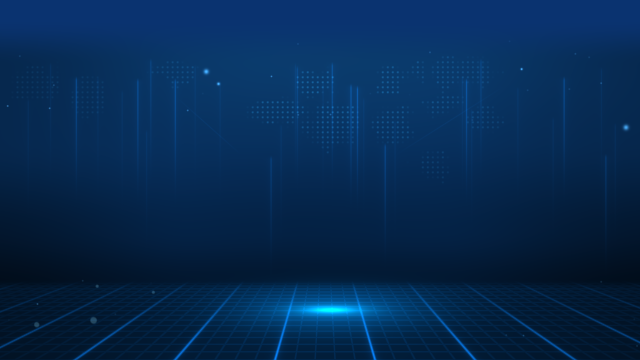
Give the GLSL for this background, as a WebGL 2 fragment shader.

```glsl
#version 300 es
precision highp float;
// A dark blue technology backdrop: a hazy gradient wall with dotted land shapes,
// hanging light beams and drifting specks, above a glowing perspective floor grid.
// Positions are in canvas heights: x runs 0..1.78, y runs 0..1 from the lower left.
uniform vec2 u_resolution;
out vec4 outColor;

const vec3 DEEP = vec3(0.008, 0.085, 0.175);
const vec3 DARK = vec3(0.016, 0.130, 0.265);
const vec3 MID = vec3(0.027, 0.180, 0.355);
const vec3 HAZE = vec3(0.042, 0.235, 0.430);
const vec3 TOP = vec3(0.040, 0.200, 0.440);
const vec3 BEAM = vec3(0.020, 0.370, 0.720);
const vec3 CYAN = vec3(0.000, 0.780, 1.000);
const float HORIZON = 0.215;
const vec2 VANISH = vec2(0.903, 0.48);

// Beams: x, top, strength
const vec3 BEAMS[14] = vec3[14](
  vec3(0.212, 0.78, 0.6), vec3(0.383, 0.775, 0.6), vec3(0.419, 0.83, 0.35), vec3(0.487, 0.775, 0.6),
  vec3(0.753, 0.56, 0.4), vec3(0.826, 0.81, 0.35), vec3(0.923, 0.82, 0.55), vec3(0.975, 0.76, 0.65),
  vec3(0.993, 0.755, 0.65), vec3(1.070, 0.595, 0.5), vec3(1.296, 0.775, 0.6), vec3(1.336, 0.83, 0.35),
  vec3(1.567, 0.78, 0.6), vec3(1.683, 0.565, 0.4));

// Land patches: centre x, centre y, half width, half height
const vec4 LAND[12] = vec4[12](
  vec4(0.10, 0.77, 0.07, 0.05), vec4(0.25, 0.73, 0.05, 0.06), vec4(0.49, 0.80, 0.06, 0.04),
  vec4(0.88, 0.77, 0.06, 0.04), vec4(0.77, 0.69, 0.08, 0.04), vec4(0.92, 0.65, 0.08, 0.06),
  vec4(1.08, 0.77, 0.04, 0.04), vec4(1.09, 0.65, 0.06, 0.05), vec4(1.27, 0.80, 0.12, 0.04),
  vec4(1.23, 0.71, 0.06, 0.03), vec4(1.34, 0.67, 0.05, 0.04), vec4(1.20, 0.54, 0.05, 0.04));

// Orbs: x, y, radius
const vec3 ORBS[8] = vec3[8](
  vec3(0.573, 0.801, 0.0065), vec3(0.607, 0.767, 0.004), vec3(1.739, 0.646, 0.007), vec3(1.449, 0.808, 0.003),
  vec3(0.102, 0.098, 0.007), vec3(0.260, 0.110, 0.009), vec3(0.270, 0.205, 0.004), vec3(0.426, 0.188, 0.004));

vec2 hash2(vec2 p) {
  vec3 q = fract(p.xyx * vec3(0.1031, 0.1030, 0.0973));
  q += dot(q, q.yzx + 33.33);
  return fract((q.xx + q.yz) * q.zy);
}

float gradientNoise(vec2 p) {
  vec2 i = floor(p), f = fract(p), s = f * f * (3.0 - 2.0 * f), o = vec2(0.0, 1.0);
  float a = dot(hash2(i) * 2.0 - 1.0, f);
  float b = dot(hash2(i + o.yx) * 2.0 - 1.0, f - o.yx);
  float c = dot(hash2(i + o.xy) * 2.0 - 1.0, f - o.xy);
  float d = dot(hash2(i + o.yy) * 2.0 - 1.0, f - o.yy);
  return mix(mix(a, b, s.x), mix(c, d, s.x), s.y);
}

float gauss(vec2 p, vec2 size) { p /= size; return exp(-dot(p, p)); }
float disc(float d, float r, float px) { return 1.0 - smoothstep(r - px, r + px, d); }
float gridDistance(float c) { return abs(fract(c - 0.5) - 0.5); }
float gridLine(float c, float width) { return 1.0 - smoothstep(0.0, width + 1.2 * fwidth(c), gridDistance(c)); }

float segment(vec2 p, vec2 a, vec2 b, float px) {
  float t = clamp(dot(p - a, b - a) / dot(b - a, b - a), 0.0, 1.0);
  return disc(length(p - mix(a, b, t)), 0.001, px) * sin(t * 3.1416);
}

vec3 wall(vec2 p) {
  vec3 c = mix(DEEP, DARK, smoothstep(0.20, 0.36, p.y));
  c = mix(c, MID, smoothstep(0.32, 0.62, p.y));
  c = mix(c, HAZE, smoothstep(0.50, 0.84, p.y) * exp(-pow((p.x - 0.92) / 0.65, 2.0)));
  float side = smoothstep(0.35, 0.95, abs(p.x - 0.889));
  c *= 1.0 - side * mix(0.42, 0.16, smoothstep(0.2, 0.6, p.y));
  c *= 1.0 + 0.06 * gradientNoise(p * 3.0);
  return mix(c, TOP, smoothstep(0.82, 0.95, p.y));
}

float landDots(vec2 p, float px) {
  const float PITCH = 0.0139;
  vec2 cell = (floor(p / PITCH) + 0.5) * PITCH;
  float land = 0.0;
  for (int i = 0; i < 12; i++) {
    float r = length((cell - LAND[i].xy) / LAND[i].zw) + 0.9 * gradientNoise(cell * 28.0);
    land = max(land, 1.0 - smoothstep(0.7, 1.1, r));
  }
  return land * disc(length(p - cell), 0.0024, px) * (0.3 + 0.7 * gauss(cell - vec2(0.92, 0.74), vec2(0.4, 0.2)));
}

float beam(vec2 p, float x, float top, float width, float px) {
  float fade = smoothstep(top - 0.36, top, p.y) * (1.0 - smoothstep(top - 0.005, top + 0.01, p.y));
  float d = abs(p.x - x);
  return fade * (disc(d, width, px) + 0.25 * exp(-d / 0.008));
}

float specks(vec2 p, float px) {
  vec2 id = floor(p / 0.09), h = hash2(id + 7.0);
  float d = length(p - (id + 0.15 + 0.7 * h) * 0.09);
  return disc(d, 0.0018, px) * step(0.62, hash2(id + 31.0).x) * h.y;
}

vec3 floorColor(vec2 p) {
  float depth = VANISH.y / (VANISH.y - min(p.y, 0.25));
  float lane = (p.x - VANISH.x) / 0.278 * depth + 0.5;
  float near = 1.0 - smoothstep(0.0, HORIZON, p.y);
  float spread = exp(-pow((p.x - 0.91) / 0.8, 2.0));
  vec3 c = mix(vec3(0.006, 0.055, 0.11), vec3(0.006, 0.115, 0.225), spread);
  float fine = max(gridLine(lane * 5.0, 0.01), gridLine(depth / 0.05, 0.02));
  c += BEAM * fine * 0.13 * (0.3 + 0.7 * spread);
  float major = gridLine(lane, 0.008) * 0.65 + 0.3 * exp(-gridDistance(lane) / 0.03);
  return c + BEAM * major * (0.15 + 0.85 * near) * (0.3 + 0.7 * spread);
}

void main() {
  vec2 p = gl_FragCoord.xy / u_resolution.y;
  float px = 1.0 / u_resolution.y;
  vec3 ground = floorColor(p);
  vec3 color = mix(wall(p), ground, 1.0 - smoothstep(HORIZON - 0.02, HORIZON + 0.008, p.y));

  // Dotted land and thin diagonal links
  color += vec3(0.08, 0.28, 0.36) * landDots(p, px) * 0.65;
  float links = segment(p, vec2(0.49, 0.73), vec2(0.67, 0.57), px) + segment(p, vec2(1.10, 0.57), vec2(1.40, 0.76), px);
  color += BEAM * links * 0.08;

  // Main beams, then faint scattered ones
  for (int i = 0; i < 14; i++) color += BEAM * BEAMS[i].z * 0.5 * beam(p, BEAMS[i].x, BEAMS[i].y, 0.0012, px);
  for (int i = 0; i < 18; i++) {
    vec2 h = hash2(vec2(float(i), 4.0));
    color += BEAM * 0.08 * beam(p, (float(i) + h.x) * 0.099, 0.62 + 0.22 * h.y, 0.001, px);
  }

  // Specks and soft orbs: blue above, grey near the floor
  float zones = smoothstep(0.62, 0.70, p.y) * (1.0 - smoothstep(0.84, 0.90, p.y));
  zones += smoothstep(0.35, 0.75, abs(p.x - 0.889)) * (1.0 - smoothstep(0.22, 0.29, p.y));
  color += vec3(0.20, 0.36, 0.46) * specks(p, px) * zones;
  for (int i = 0; i < 8; i++) {
    float d = length(p - ORBS[i].xy), high = step(0.4, ORBS[i].y);
    float shape = mix(disc(d, ORBS[i].z, px) * 0.6, exp(-pow(d / ORBS[i].z, 2.0)), high);
    color += mix(vec3(0.22, 0.32, 0.34), vec3(0.25, 0.50, 0.65), high) * shape;
  }

  // Light pool on the floor
  vec2 q = p - vec2(0.919, 0.139);
  color += vec3(0.0, 0.22, 0.36) * gauss(q, vec2(0.26, 0.060));
  color += CYAN * (0.45 * gauss(q, vec2(0.10, 0.016)) + 0.5 * gauss(q, vec2(0.05, 0.007)));
  outColor = vec4(color, 1.0);
}
```
